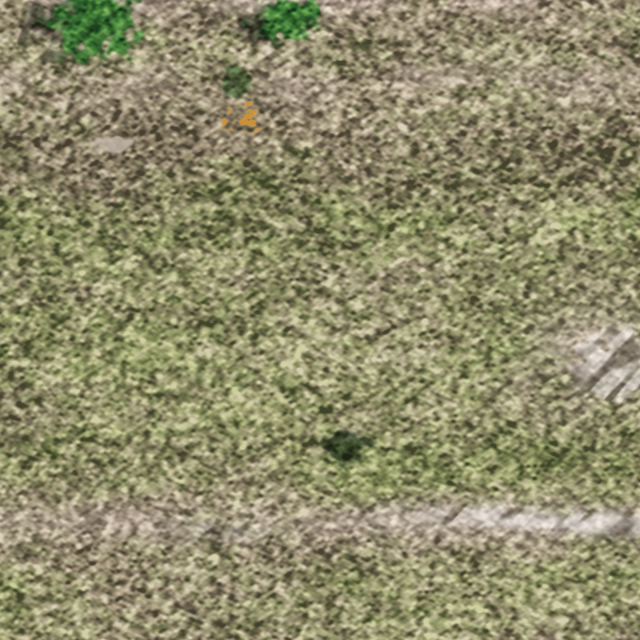
This texture is drawn by a Shadertoy shader. Its source:

```glsl
// Dry, patchy meadow seen from above, with bare soil, two shrubs and a pale rut.

float hash(vec2 p) {
    vec3 q = fract(vec3(p.xyx) * 0.1031);
    q += dot(q, q.yzx + 33.33);
    return fract((q.x + q.y) * q.z);
}

float valueNoise(vec2 p) {
    vec2 cell = floor(p), f = fract(p);
    f = f * f * (3.0 - 2.0 * f);
    float low = mix(hash(cell), hash(cell + vec2(1, 0)), f.x);
    float high = mix(hash(cell + vec2(0, 1)), hash(cell + vec2(1, 1)), f.x);
    return mix(low, high, f.y);
}

vec2 rotate(vec2 p, float angle) {
    float c = cos(angle), s = sin(angle);
    return vec2(c * p.x - s * p.y, s * p.x + c * p.y);
}

// Layered noise; each octave is turned to hide the lattice.
float fbm(vec2 p, int octaves) {
    float sum = 0.0, weight = 0.5, total = 0.0;
    for (int i = 0; i < octaves; i++) {
        sum += weight * valueNoise(p);
        total += weight;
        weight *= 0.55;
        p = rotate(p, 0.6) * 2.03 + 17.3;
    }
    return sum / total;
}

// Short blades leaning both ways, slightly wider than tall.
float bladeGrain(vec2 uv) {
    float tufts = valueNoise(rotate(uv, 0.12) * vec2(85, 125) + 11.0);
    float rightBlades = valueNoise(rotate(uv, -0.55) * vec2(110, 190) + 47.0);
    float leftBlades = valueNoise(rotate(uv, 0.4) * vec2(125, 210) + 83.0);
    return 0.5 + 0.52 * (tufts - 0.5) + 0.55 * (rightBlades - 0.5) + 0.45 * (leftBlades - 0.5);
}

vec3 ramp(vec3 dark, vec3 middle, vec3 light, float t) {
    t = clamp(t, 0.0, 1.0);
    return t < 0.5 ? mix(dark, middle, t * 2.0) : mix(middle, light, t * 2.0 - 1.0);
}

float bell(float x, float center, float width) {
    float d = (x - center) / width;
    return exp(-d * d);
}

// Ragged elliptical spot, 1 inside and 0 outside.
float spot(vec2 uv, vec2 center, vec2 radius, float ragged) {
    float edge = (fbm(uv * 55.0, 2) - 0.5) * ragged;
    return 1.0 - smoothstep(0.65, 1.1, length((uv - center) / radius) + edge);
}

vec3 addShrub(vec3 color, vec2 uv, vec2 center, vec2 radius, float grain) {
    vec3 leaves = ramp(vec3(0.07, 0.17, 0.09), vec3(0.23, 0.46, 0.20), vec3(0.50, 0.72, 0.38), grain);
    float shadow = spot(uv, center - radius * vec2(0.45, 0.15), radius, 1.2);
    color = mix(color, color * 0.45, shadow * 0.8);
    return mix(color, leaves, spot(uv, center, radius, 1.1));
}

// How green the grass is: horizontal belts broken by patches.
float greenness(vec2 uv) {
    float y = uv.y + (fbm(uv * vec2(4, 7), 3) - 0.5) * 0.10;
    float belt = smoothstep(0.20, 0.28, y) * (1.0 - smoothstep(0.62, 0.80, y));
    float patches = fbm(uv * vec2(5, 11) + 5.0, 4) - 0.5;
    float tint = valueNoise(rotate(uv, 0.3) * vec2(55, 80) + 29.0) - 0.5;
    float lowerGrass = 0.28 * (1.0 - smoothstep(0.10, 0.17, y));
    return clamp(0.10 + 0.58 * belt + lowerGrass + 1.3 * patches + 0.65 * tint, 0.0, 1.0);
}

void mainImage(out vec4 fragColor, in vec2 fragCoord) {
    vec2 uv = fragCoord / iResolution.xy;
    float grain = bladeGrain(uv);
    float patches = fbm(uv * vec2(6, 14) + 31.0, 4) - 0.5;

    // Straw and living grass
    float tone = 0.5 + 1.15 * (grain - 0.5) + 0.35 * patches;
    tone -= 0.09 * bell(uv.y, 0.75, 0.06);
    vec3 straw = ramp(vec3(0.28, 0.25, 0.19), vec3(0.60, 0.55, 0.45), vec3(0.86, 0.82, 0.73), tone);
    vec3 grass = ramp(vec3(0.24, 0.27, 0.15), vec3(0.53, 0.56, 0.36), vec3(0.80, 0.81, 0.60), tone);
    vec3 color = mix(straw, grass, greenness(uv));

    // Bare pinkish soil in the upper paths, the lower belt and a right-hand patch
    float soil = bell(uv.y, 0.87, 0.035) * 0.7 + bell(uv.y, 1.0, 0.025);
    soil += bell(uv.y, 0.185, 0.03) * 0.7 + bell(length((uv - vec2(0.92, 0.44)) * vec2(0.7, 1.0)), 0.0, 0.08);
    soil *= smoothstep(0.30, 0.65, fbm(uv * vec2(9, 18) + 3.0, 3));
    vec3 dust = vec3(0.70, 0.64, 0.58) + (grain - 0.5) * 0.45;
    color = mix(color, dust, clamp(soil, 0.0, 0.85));

    // Pale rut with slanted ridges, strongest at the right
    float ridges = valueNoise(vec2((uv.x - 0.9 * uv.y) * 62.0, uv.y * 25.0) + 9.0);
    float rutY = 0.195 - 0.015 * smoothstep(0.6, 1.0, uv.x);
    float rut = bell(uv.y, rutY + (ridges - 0.5) * 0.012, 0.017) * smoothstep(0.45, 0.88, uv.x);
    rut += 0.5 * bell(uv.y, 0.17, 0.018) * bell(uv.x, 0.34, 0.09);
    rut += 0.7 * spot(uv, vec2(0.95, 0.43), vec2(0.07, 0.05), 1.5);
    vec3 chalk = mix(vec3(0.42, 0.38, 0.34), vec3(0.88, 0.85, 0.83), smoothstep(0.2, 0.55, ridges));
    color = mix(color, chalk + (grain - 0.5) * 0.2, clamp(rut, 0.0, 0.9));

    // Small stains, blossoms and shrubs
    color = mix(color, vec3(0.80, 0.75, 0.69), 0.8 * spot(uv, vec2(0.18, 0.775), vec2(0.035, 0.016), 1.2));
    color = mix(color, color * vec3(0.45, 0.53, 0.48), spot(uv, vec2(0.54, 0.30), vec2(0.04, 0.028), 1.3));
    color = mix(color, color * vec3(0.55, 0.70, 0.55), spot(uv, vec2(0.365, 0.87), vec2(0.027, 0.033), 1.1));
    float blossoms = spot(uv, vec2(0.38, 0.82), vec2(0.035, 0.027), 1.2) * smoothstep(0.45, 0.65, grain);
    color = mix(color, vec3(0.80, 0.57, 0.20), blossoms);
    color = addShrub(color, uv, vec2(0.148, 0.965), vec2(0.075, 0.062), grain);
    color = addShrub(color, uv, vec2(0.445, 0.970), vec2(0.058, 0.036), grain);

    fragColor = vec4(clamp(color, 0.0, 1.0), 1.0);
}
```
